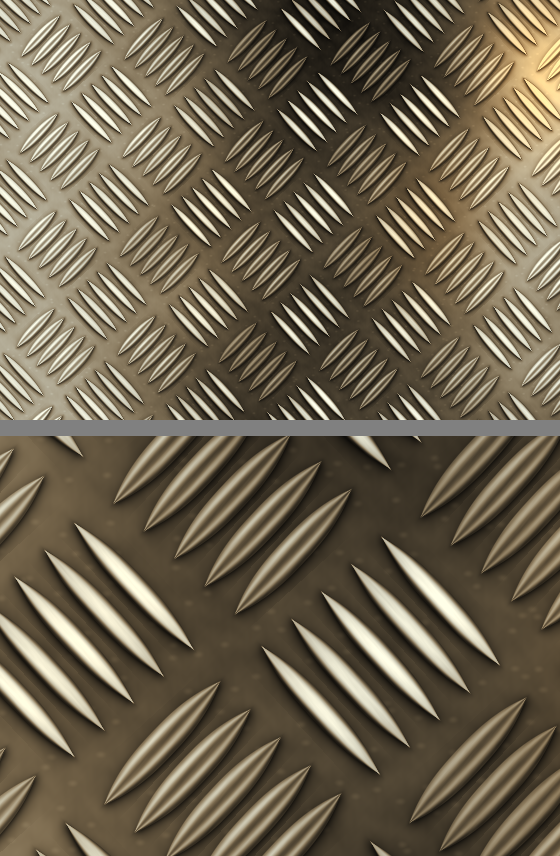
Top, the full canvas; bottom, a detail of the centre.
Reproduce this texture procedurally as a Shadertoy shader.

```glsl
// Worn metal tread plate: alternating diagonal groups of five raised bars under uneven warm light.

const vec2 ORIGIN = vec2(0.2656, 0.7517);                   // centre of one group
const mat2 LATTICE = mat2(0.2448, -0.0087, 0.0052, 0.2344); // repeat across, repeat up
const vec2 BEND = vec2(0.0017, 0.0038);                     // slight perspective
const float CELL = 0.172;        // side of one diamond cell
const float BAR_STEP = 0.0325;
const float BAR_HALF = 0.069;
const vec3 WARM = vec3(1.12, 0.98, 0.74);
const vec3 PALE = vec3(1.01, 1.01, 0.93);
const vec3 GOLD = vec3(1.13, 0.95, 0.70);

float hash(vec2 p) {
    vec3 q = fract(vec3(p.xyx) * 0.1031);
    q += dot(q, q.yzx + 33.33);
    return fract((q.x + q.y) * q.z);
}

// Distance to the nearest scattered point
float cellular(vec2 p) {
    vec2 id = floor(p);
    float nearest = 2.0;
    for (int j = -1; j <= 1; j++)
        for (int i = -1; i <= 1; i++) {
            vec2 g = id + vec2(i, j);
            vec2 point = g + vec2(hash(g), hash(g + 57.3));
            nearest = min(nearest, length(p - point));
        }
    return nearest;
}

float waves(vec2 p) {
    float sum = 0.0, amp = 0.5;
    for (int i = 0; i < 4; i++) {
        sum += amp * sin(p.x + 1.7 * sin(p.y)) * sin(p.y + 1.3);
        p = mat2(1.5, 1.1, -1.1, 1.5) * p + 2.1;
        amp *= 0.55;
    }
    return sum;
}

float blob(vec2 p, vec2 centre, vec2 radius) {
    vec2 d = (p - centre) / radius;
    return exp(-dot(d, d));
}

float ridge(float x, float centre, float width) {
    return exp(-pow(abs(x - centre) / width, 2.0));
}

// Broad reflections of the room
float roomLight(vec2 p) {
    float light = 0.27 + 0.38 * smoothstep(0.62, 0.08, p.x);
    light += 0.58 * blob(p, vec2(1.32, 0.83), vec2(0.17, 0.21));
    light += 0.36 * blob(p, vec2(1.27, 0.47), vec2(0.18, 0.26));
    light += 0.22 * blob(p, vec2(1.27, 0.10), vec2(0.24, 0.20));
    light += 0.16 * blob(p, vec2(0.44, 0.72), vec2(0.14, 0.14));
    light += 0.10 * blob(p, vec2(0.48, 0.30), vec2(0.10, 0.12));
    light += 0.08 * blob(p, vec2(1.00, 0.50), vec2(0.16, 0.16));
    light -= 0.17 * blob(p, vec2(0.82, 0.88), vec2(0.28, 0.24));
    light -= 0.07 * blob(p, vec2(0.75, 0.06), vec2(0.28, 0.24));
    return light;
}

float goldLight(vec2 p) {
    return clamp(blob(p, vec2(1.30, 0.84), vec2(0.17, 0.22))
         + 0.45 * blob(p, vec2(1.03, 0.48), vec2(0.16, 0.22))
         + 0.15 * blob(p, vec2(0.52, 0.45), vec2(0.20, 0.35)), 0.0, 1.0);
}

vec3 metal(float tone, float gold) {
    vec3 tint = mix(WARM, PALE, smoothstep(0.35, 0.85, tone));
    return tone * tint * mix(vec3(1.0), GOLD, gold);
}

// Falling bars: wide glossy core between dark flanks
float glossyBar(float side, float along, float light, float gloss) {
    float core = exp(-pow(abs(side - 0.05) / 0.68, 4.0)) * (1.0 - 0.45 * along * along);
    float flank = max(smoothstep(-0.4, -0.9, side), 0.7 * smoothstep(0.6, 1.0, side));
    return mix((light + 0.06) * (1.0 - 0.75 * flank), 1.0, core * gloss);
}

// Rising bars: dull body, two lit rims and a dark crease
float dullBar(float side, float along, float light, float gloss) {
    float rims = ridge(side, -0.6, 0.27) + 0.75 * ridge(side, 0.42, 0.22);
    float crease = 0.55 * ridge(side, 0.9, 0.25) + 0.25 * ridge(side, -0.08, 0.25);
    float body = (0.88 * light + 0.13) * (1.0 - crease);
    return body + 0.40 * rims * gloss * (1.0 - 0.5 * along * along);
}

void mainImage(out vec4 fragColor, in vec2 fragCoord) {
    vec2 p = fragCoord / iResolution.y;
    float edge = 0.75 / iResolution.y;

    // Lattice coordinates with the bend removed step by step
    mat2 toLattice = inverse(LATTICE);
    vec2 q = toLattice * (p - ORIGIN);
    for (int i = 0; i < 3; i++) q = toLattice * (p - ORIGIN - BEND * q.x * q.y);

    // Diamond cells; the parity of a cell selects the bar direction
    vec2 diag = vec2(q.x + q.y, q.x - q.y);
    vec2 cell = floor(diag + 0.5);
    vec2 local = CELL * (diag - cell);
    bool falling = mod(cell.x + cell.y, 2.0) < 0.5;
    float tilt = 0.08;
    vec2 bar = falling ? local.yx
        : mat2(cos(tilt), sin(tilt), -sin(tilt), cos(tilt)) * local;

    // Nearest of the five blunt lens-shaped bars
    float index = clamp(floor(bar.y / BAR_STEP + 0.5), -2.0, 2.0);
    float across = bar.y - index * BAR_STEP;
    float along = bar.x / BAR_HALF;
    float width = (falling ? 0.0098 : 0.0118) * (1.0 - pow(abs(along), 2.5));
    float dist = abs(across) - width;
    float side = clamp(across / max(width, 0.001), -1.0, 1.0);

    // Plate with mottling, scuffs and contact shadow
    float light = roomLight(p) + 0.06 * waves(p * 9.0);
    float scuff = smoothstep(0.16, 0.0, cellular(p * vec2(30.0, 42.0)));
    float plate = light + 0.05 * scuff + 0.03 * waves(p * 70.0);
    float shadowSide = falling ? -across : across;
    float shadow = mix(0.25, 0.75, smoothstep(-0.004, 0.004, shadowSide));
    plate *= 1.0 - shadow * exp(-max(dist, 0.0) / 0.0045) * smoothstep(1.12, 0.92, abs(along));

    // Each group and bar is polished differently
    float gloss = 0.66 + 0.34 * hash(cell + 40.0) + 0.2 * (hash(cell * 7.0 + index + 90.0) - 0.5);
    gloss = min(gloss, 1.0);
    float raised = falling ? glossyBar(side, along, light, gloss) : dullBar(side, along, light, gloss);
    raised += 0.04 * waves(vec2(along * 4.0, across * 500.0) + 9.0 * cell + index);
    float tone = mix(plate, raised, smoothstep(edge, -edge, dist));

    fragColor = vec4(clamp(metal(clamp(tone, 0.04, 1.0), goldLight(p)), 0.0, 1.0), 1.0);
}
```
